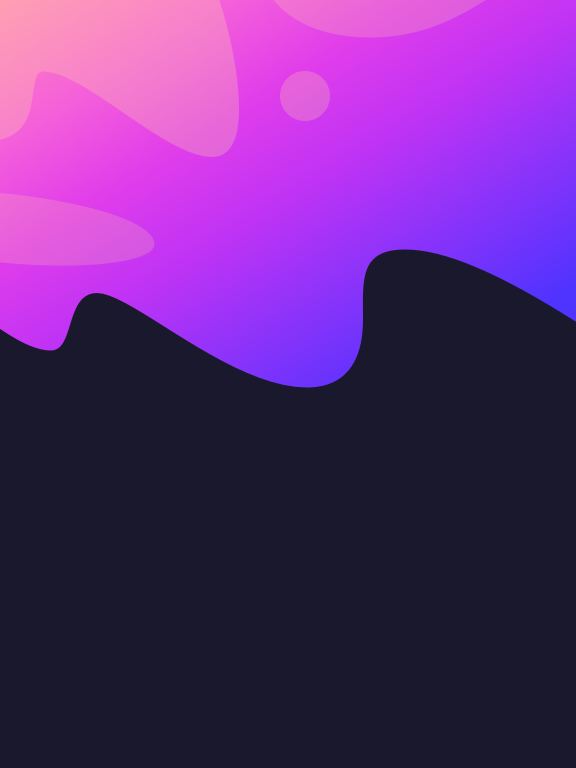
A WebGL 1 fragment shader for this background:

```glsl
precision highp float;
// Dark wavy foreground under a peach-to-violet gradient with pale translucent blobs.
uniform vec2 u_resolution;

// A path holds its end point (xy), least squared distance (z) and side (w).
vec4 moveTo(vec2 start) {
    return vec4(start, 1e4, 1.0);
}

// Extends a path by a cubic Bezier; each crossing below p flips the side.
vec4 curveTo(vec4 path, vec2 p, vec2 b, vec2 c, vec2 d) {
    vec2 a = path.xy;
    for (int i = 1; i <= 20; i++) {
        float t = float(i) / 20.0;
        float s = 1.0 - t;
        vec2 next = s * s * s * a + 3.0 * s * t * (s * b + t * c) + t * t * t * d;
        vec2 edge = next - path.xy;
        vec2 rel = p - path.xy;
        vec2 gap = rel - edge * clamp(dot(rel, edge) / max(dot(edge, edge), 1e-7), 0.0, 1.0);
        path.z = min(path.z, dot(gap, gap));
        if ((path.x <= p.x) != (next.x <= p.x) && rel.x * edge.y / edge.x > rel.y) {
            path.w = -path.w;
        }
        path.xy = next;
    }
    return path;
}

// Smooth coverage from a signed distance, negative inside.
float coverage(float dist, float pixel) {
    return clamp(0.5 - dist / pixel, 0.0, 1.0);
}

float fillPath(vec4 path, float pixel) {
    return coverage(path.w * sqrt(path.z), pixel);
}

// Diagonal gradient, warm at the upper left and blue at the lower right.
vec3 skyColor(vec2 p) {
    float t = dot(p, vec2(0.53, 0.85));
    vec3 color = mix(vec3(1.0, 0.54, 0.72), vec3(0.96, 0.38, 0.85), clamp(t / 1.2, 0.0, 1.0));
    color = mix(color, vec3(0.88, 0.24, 0.92), clamp(t - 1.2, 0.0, 1.0));
    color = mix(color, vec3(0.75, 0.20, 0.96), clamp(t - 2.2, 0.0, 1.0));
    return mix(color, vec3(0.31, 0.20, 1.0), clamp((t - 3.2) / 2.3, 0.0, 1.0));
}

void main() {
    // The canvas is 7.68 units high, with y measured down from the top.
    float pixel = 7.68 / u_resolution.y;
    vec2 p = vec2(gl_FragCoord.x, u_resolution.y - gl_FragCoord.y) * pixel;
    vec3 color = skyColor(p);
    vec3 cream = vec3(1.0, 0.85, 0.65);

    // Large blob in the upper left corner
    vec4 blob = moveTo(vec2(-0.1, 1.41));
    blob = curveTo(blob, p, vec2(0.48, 1.38), vec2(0.24, 0.72), vec2(0.43, 0.715));
    blob = curveTo(blob, p, vec2(0.85, 0.715), vec2(1.65, 1.57), vec2(2.12, 1.57));
    blob = curveTo(blob, p, vec2(2.32, 1.57), vec2(2.39, 1.36), vec2(2.39, 1.1));
    blob = curveTo(blob, p, vec2(2.39, 0.7), vec2(2.28, 0.25), vec2(2.16, -0.1));
    color = mix(color, cream, 0.27 * fillPath(blob, pixel));

    // Bowl hanging from the top edge
    vec4 bowl = moveTo(vec2(2.7, -0.05));
    bowl = curveTo(bowl, p, vec2(2.9, 0.25), vec2(3.3, 0.375), vec2(3.69, 0.375));
    bowl = curveTo(bowl, p, vec2(4.15, 0.375), vec2(4.5, 0.24), vec2(4.95, -0.06));
    color = mix(color, cream, 0.22 * fillPath(bowl, pixel));

    // Flat tongue at the left edge
    vec4 tongue = moveTo(vec2(-0.2, 1.91));
    tongue = curveTo(tongue, p, vec2(0.9, 2.0), vec2(1.54, 2.23), vec2(1.545, 2.44));
    tongue = curveTo(tongue, p, vec2(1.55, 2.64), vec2(0.7, 2.72), vec2(-0.2, 2.6));
    color = mix(color, cream, 0.2 * fillPath(tongue, pixel));

    // Small disc
    float disc = length(p - vec2(3.05, 0.96)) - 0.25;
    color = mix(color, cream, 0.24 * coverage(disc, pixel));

    // Dark foreground below the wave
    vec4 wave = moveTo(vec2(-0.1, 3.22));
    wave = curveTo(wave, p, vec2(0.1, 3.36), vec2(0.32, 3.505), vec2(0.51, 3.505));
    wave = curveTo(wave, p, vec2(0.75, 3.505), vec2(0.65, 2.93), vec2(0.97, 2.93));
    wave = curveTo(wave, p, vec2(1.32, 2.93), vec2(2.3, 3.875), vec2(3.07, 3.875));
    wave = curveTo(wave, p, vec2(3.45, 3.875), vec2(3.63, 3.62), vec2(3.63, 3.2));
    wave = curveTo(wave, p, vec2(3.63, 2.8), vec2(3.59, 2.495), vec2(4.05, 2.495));
    wave = curveTo(wave, p, vec2(4.55, 2.495), vec2(5.25, 2.88), vec2(5.98, 3.36));
    color = mix(vec3(0.102, 0.094, 0.176), color, fillPath(wave, pixel));

    gl_FragColor = vec4(color, 1.0);
}
```
